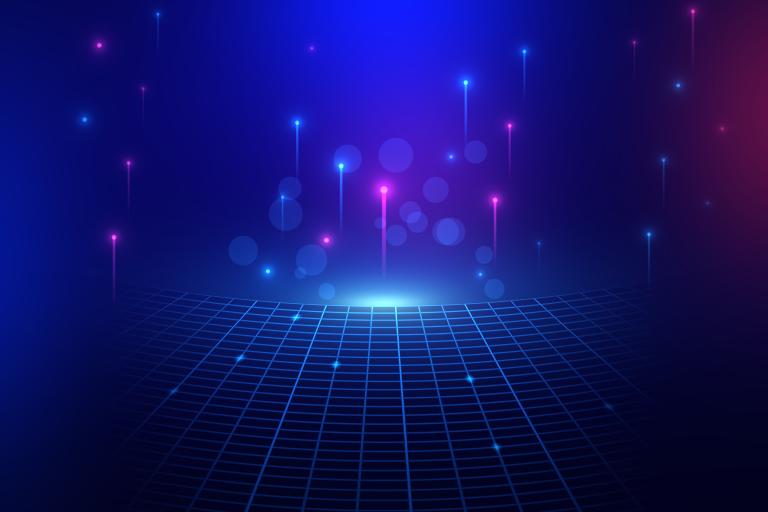
Reproduce this background procedurally as a Shadertoy shader.

```glsl
// Draws a glowing curved grid floor under a deep blue sky with rising light sparks.

// Colours
const vec3 NIGHT = vec3(0.010, 0.015, 0.215);
const vec3 WASH = vec3(0.030, 0.010, 0.240);
const vec3 TOP_BLUE = vec3(0.010, 0.090, 0.620);
const vec3 LEFT_BLUE = vec3(0.000, 0.070, 0.330);
const vec3 VIOLET = vec3(0.250, 0.050, 0.220);
const vec3 CRIMSON = vec3(0.360, 0.045, 0.040);
const vec3 HORIZON_BLUE = vec3(0.050, 0.270, 0.390);
const vec3 HORIZON_CYAN = vec3(0.180, 0.400, 0.200);
const vec3 LINE_NEAR = vec3(0.030, 0.290, 0.600);
const vec3 LINE_FAR = vec3(0.180, 0.740, 0.900);
const vec3 CYAN = vec3(0.050, 0.660, 1.000);
const vec3 PINK = vec3(1.000, 0.170, 0.630);

// Floor, in units of the canvas height
const float HORIZON = 0.402;
const float BOWL = 0.180;
const float ROW_GAP = 0.0135;
const float ROW_GROWTH = 1.25;
const float COLUMN_GAP = 0.045;
const float COLUMN_SPREAD = 0.151;

// Scattered lights
const int SPARKS = 26;
const int BOKEH = 18;
const vec2 HERO = vec2(0.0, 0.629);

float hash(vec2 p) {
    vec3 v = fract(vec3(p.xyx) * 0.1031);
    v += dot(v, v.yzx + 33.33);
    return fract((v.x + v.y) * v.z);
}

float glow(vec2 p, vec2 centre, vec2 radii) {
    vec2 d = (p - centre) / radii;
    return exp(-dot(d, d));
}

// Coverage of a band of given half width at distance d
float band(float d, float halfWidth, float soft) {
    return 1.0 - smoothstep(halfWidth - soft, halfWidth + soft, abs(d));
}

vec3 sky(vec2 p) {
    vec3 col = NIGHT * mix(0.55, 1.0, smoothstep(0.0, 0.5, p.y));
    col += WASH * glow(p, vec2(-0.15, 0.78), vec2(0.55, 0.42));
    col += TOP_BLUE * glow(p, vec2(0.02, 1.05), vec2(0.30, 0.28));
    col += LEFT_BLUE * glow(p, vec2(-0.80, 0.48), vec2(0.20, 0.45));
    col += VIOLET * glow(p, vec2(0.07, 0.66), vec2(0.20, 0.22));
    col += CRIMSON * glow(p, vec2(0.79, 0.78), vec2(0.22, 0.30));
    return col;
}

vec3 horizonLight(vec2 p) {
    vec2 centre = vec2(0.0, HORIZON + 0.005);
    return HORIZON_BLUE * glow(p, centre, vec2(0.36, 0.125))
         + HORIZON_CYAN * glow(p, centre, vec2(0.13, 0.045))
         + vec3(0.30, 0.30, 0.10) * glow(p, centre, vec2(0.07, 0.016));
}

// Light of the floor lines; depth is the distance below the curved horizon
vec3 grid(vec2 p, float depth, float soft) {
    float d = max(depth, 0.0);
    float row = log(1.0 + ROW_GROWTH * d) / (ROW_GROWTH * ROW_GAP);
    float columnWidth = COLUMN_GAP + COLUMN_SPREAD * d;
    float column = p.x / columnWidth - 0.5;
    vec2 id = floor(vec2(column, row) + 0.5);
    vec2 cell = vec2(columnWidth, ROW_GAP * (1.0 + ROW_GROWTH * d));
    vec2 offset = (vec2(column, row) - id) * cell;

    // Every third column carries more light
    float bright = 1.0 - step(0.5, mod(id.x, 3.0));
    float across = band(offset.y, 0.0010 + 0.0018 * d, soft);
    float along = band(offset.x, 0.0010 + 0.0050 * d, soft);
    float lines = max(across * 0.62, along * (0.70 + 0.40 * bright));

    float node = step(0.975, hash(id + 7.0)) * exp(-dot(offset, offset) / 0.00004);
    float fade = 1.0 - smoothstep(0.18, 0.58, abs(p.x));
    fade *= mix(1.0, 0.50, smoothstep(0.12, 0.42, d));
    vec3 tint = mix(LINE_NEAR, LINE_FAR, exp(-d * 11.0) * exp(-p.x * p.x * 7.0));
    return (tint * lines + CYAN * node * 0.8) * fade * smoothstep(-soft, soft, depth);
}

// Round head with a halo and a tail hanging below it
vec3 spark(vec2 d, float radius, float tail, vec3 tint, float soft) {
    float r2 = dot(d, d) / (radius * radius);
    float head = band(length(d), radius * 0.75, soft);
    float halo = 0.50 * exp(-r2 * 0.22) + 0.16 * exp(-r2 * 0.035);
    float trail = band(d.x, radius * 0.42, soft) * step(d.y, 0.0);
    trail *= max(0.0, 1.0 + d.y / max(tail, 0.001));
    return tint * (halo + 0.62 * trail) + mix(tint, vec3(1.0), 0.3) * head * 0.8;
}

void mainImage(out vec4 fragColor, in vec2 fragCoord) {
    vec2 p = (fragCoord - vec2(0.5 * iResolution.x, 0.0)) / iResolution.y;
    float soft = 0.8 / iResolution.y;
    float depth = HORIZON + BOWL * p.x * p.x - p.y;
    float onFloor = smoothstep(-soft, soft, depth);

    vec3 col = sky(p) + horizonLight(p) * mix(1.0, 0.68, onFloor);
    col += grid(p, depth, soft);

    // Pale discs gathered above the horizon
    for (int i = 0; i < BOKEH; i++) {
        float k = float(i);
        vec2 spread = vec2(hash(vec2(k, 3.0)), hash(vec2(k, 11.0)));
        vec2 centre = vec2(-0.03, 0.43) + (spread - vec2(0.5, 0.0)) * vec2(0.55, 0.36);
        float radius = mix(0.010, 0.038, hash(vec2(k, 19.0)));
        col += vec3(0.03, 0.13, 0.18) * 0.6 * band(length(p - centre), radius, 0.0015);
    }

    // Sparks spread evenly over the sky, of mixed strength
    for (int i = 0; i < SPARKS; i++) {
        float k = float(i) + 1.0;
        vec2 at = fract(k * vec2(0.7549, 0.5698) + vec2(0.08, 0.31));
        vec2 centre = vec2((at.x - 0.5) * 1.46, mix(0.46, 0.98, at.y));
        float size = hash(vec2(k, 41.0));
        float strength = mix(0.20, 0.95, size) * (1.0 - 0.6 * smoothstep(0.30, 0.72, abs(centre.x)));
        float tail = step(0.35, hash(vec2(k, 53.0))) * mix(0.06, 0.14, size);
        vec3 tint = mix(CYAN, PINK, step(0.55, hash(vec2(k, 67.0))));
        col += strength * spark(p - centre, mix(0.002, 0.006, size), tail, tint, soft);
    }
    col += spark(p - HERO, 0.009, 0.18, PINK, soft);

    fragColor = vec4(clamp(col, 0.0, 1.0), 1.0);
}
```
